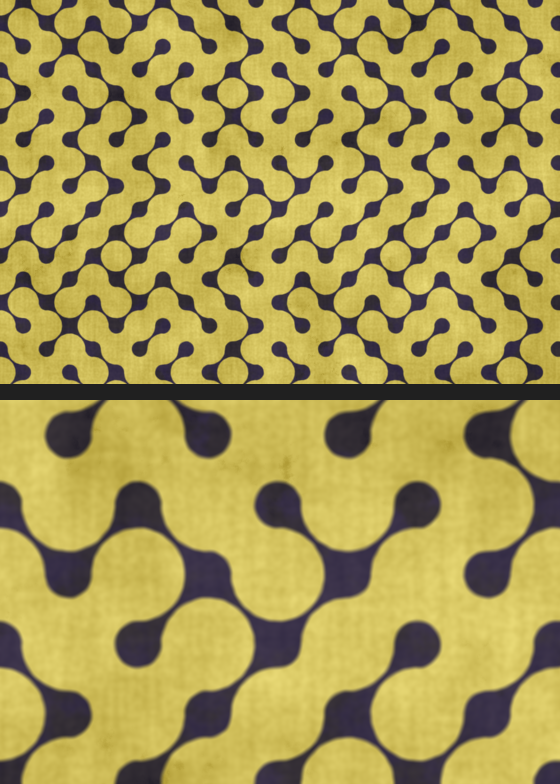
Top: the whole. Bottom: its middle third, enlarged.
A Shadertoy shader for this pattern:

```glsl
// Two-tone Truchet tiling: large yellow discs and small violet dots sit on alternate
// grid corners, and every tile links one diagonal pair of them through circular arcs.
// Gradient noise then ages the surface with stains, woven fibres and grain.

const float TILES_HIGH = 16.5;
const float PERIOD = 12.0;        // tiles before the layout repeats
const float DISC_RADIUS = 0.667;  // yellow corners; dots take the rest of the side
const float EDGE_SOFTNESS = 0.045;

const vec3 OCHRE  = vec3(0.69, 0.61, 0.21);
const vec3 STRAW  = vec3(0.91, 0.85, 0.46);
const vec3 VIOLET = vec3(0.19, 0.16, 0.26);
const vec3 SOOT   = vec3(0.18, 0.16, 0.19);

vec2 hash22(vec2 p) {
    vec3 q = fract(p.xyx * vec3(0.1031, 0.1030, 0.0973));
    q += dot(q, q.yzx + 33.33);
    return fract((q.xx + q.yz) * q.zy);
}

// Gradient noise, about -0.7 to 0.7
float cornerSlope(vec2 cell, vec2 corner, vec2 f) {
    float angle = 6.2832 * hash22(cell + corner).x;
    return dot(vec2(cos(angle), sin(angle)), f - corner);
}

float gradientNoise(vec2 p) {
    vec2 cell = floor(p), f = p - cell;
    vec2 w = f * f * f * (f * (f * 6.0 - 15.0) + 10.0);
    float low  = mix(cornerSlope(cell, vec2(0, 0), f), cornerSlope(cell, vec2(1, 0), f), w.x);
    float high = mix(cornerSlope(cell, vec2(0, 1), f), cornerSlope(cell, vec2(1, 1), f), w.x);
    return mix(low, high, w.y);
}

float fbm(vec2 p) {
    float sum = 0.0, amplitude = 0.5;
    for (int i = 0; i < 5; i++) {
        sum += amplitude * gradientNoise(p);
        p = mat2(1.6, 1.2, -1.2, 1.6) * p + 17.3;
        amplitude *= 0.55;
    }
    return sum;
}

// Diagonal step from a dot to the neighbour it always joins, favouring the rising one
vec2 dotHeading(vec2 vertex) {
    vec2 h = hash22(mod(vertex, PERIOD) + 5.0);
    vec2 diagonal = h.x < 0.6 ? vec2(1, 1) : vec2(1, -1);
    return h.y < 0.5 ? -diagonal : diagonal;
}

// Are the two dots of this tile joined? Each dot gets at least one link.
bool dotsJoined(vec2 cell, vec2 dotA, vec2 dotB, float extraLinks) {
    vec2 span = dotB - dotA;
    bool chosen = distance(dotHeading(cell + dotA), span) < 0.1
               || distance(dotHeading(cell + dotB), -span) < 0.1;
    return chosen || hash22(mod(cell, PERIOD) + 61.0).x < extraLinks;
}

// Signed distance in tiles, positive inside the violet
float truchet(vec2 p, float discRadius) {
    vec2 cell = floor(p), f = p - cell;
    float odd = mod(cell.x + cell.y, 2.0);
    vec2 dotA = vec2(1.0 - odd, 0.0), dotB = vec2(odd, 1.0);
    vec2 discA = vec2(odd, 0.0), discB = vec2(1.0 - odd, 1.0);
    if (dotsJoined(cell, dotA, dotB, 0.1))
        return min(distance(f, discA), distance(f, discB)) - discRadius;
    return 1.0 - discRadius - min(distance(f, dotA), distance(f, dotB));
}

// Fine woven streaks, stronger along the vertical
float fibres(vec2 p) {
    return 0.6 * gradientNoise(p * vec2(7.0, 0.7)) + 0.4 * gradientNoise(p * vec2(0.9, 7.0) + 31.0);
}

void mainImage(out vec4 fragColor, in vec2 fragCoord) {
    float tilesPerPixel = TILES_HIGH / iResolution.y;
    vec2 p = (fragCoord - vec2(0.0, iResolution.y)) * tilesPerPixel;
    vec2 fromCentre = fragCoord / iResolution.xy - 0.5;

    // Surface wear
    float cloud = fbm(p * 0.28 + 9.0);
    float mottle = fbm(p * 1.1 + 40.0);
    float grain = gradientNoise(p * 9.0);
    float stain = smoothstep(0.08, 0.4, fbm(p * 0.4 + 73.0) + 0.3 * mottle);
    float specks = stain * smoothstep(0.05, 0.4, fbm(p * 3.5 + 21.0));
    float tone = 0.66 + 0.7 * cloud + 0.4 * mottle + 0.28 * fibres(p) + 0.16 * grain
               - 0.6 * dot(fromCentre, fromCentre) - 0.35 * stain - 0.4 * specks;

    // Inks
    vec3 yellow = mix(OCHRE, STRAW, clamp(tone, -0.3, 1.1));
    vec3 dark = mix(VIOLET, SOOT, smoothstep(-0.2, 0.25, mottle - cloud + 0.4 * stain));
    dark += vec3(0.11, 0.10, 0.08) * (clamp(tone, -0.1, 1.1) - 0.4);

    // Tiling with a slightly worn outline
    float d = truchet(p, DISC_RADIUS) + 0.012 * gradientNoise(p * 6.0 + 3.0);
    float softness = max(EDGE_SOFTNESS, 0.7 * tilesPerPixel);
    fragColor = vec4(mix(yellow, dark, smoothstep(-softness, softness, d)), 1.0);
}
```
